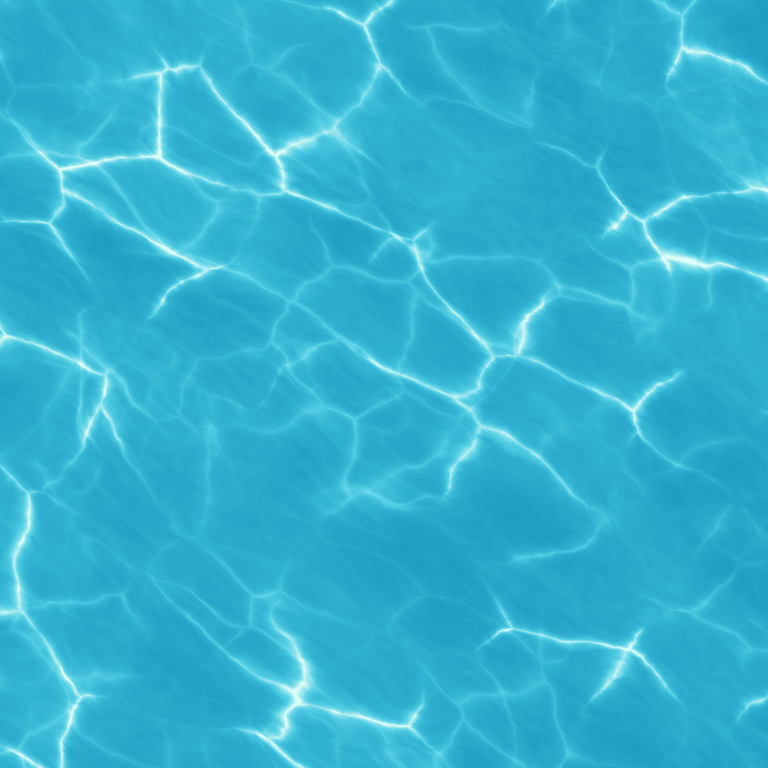
Reproduce this texture procedurally as a WebGL 1 fragment shader.

```glsl
precision highp float;

uniform vec2 u_resolution;

const vec3 DEEP = vec3(0.13, 0.61, 0.76);
const vec3 WATER = vec3(0.20, 0.705, 0.825);
const vec3 PALE = vec3(0.33, 0.81, 0.895);
const vec3 GLINT = vec3(0.86, 0.99, 0.97);

float hash(vec2 p) {
  return fract(sin(dot(p, vec2(127.1, 311.7))) * 43758.5453);
}

float noise(vec2 p) {
  vec2 cell = floor(p);
  vec2 f = fract(p);
  f = f * f * f * (f * (f * 6.0 - 15.0) + 10.0);
  float low = mix(hash(cell), hash(cell + vec2(1.0, 0.0)), f.x);
  float high = mix(hash(cell + vec2(0.0, 1.0)), hash(cell + vec2(1.0, 1.0)), f.x);
  return mix(low, high, f.y);
}

float fbm(vec2 p) {
  float sum = 0.0;
  float weight = 0.533;
  for (int i = 0; i < 4; i++) {
    sum += weight * noise(p);
    p = mat2(0.8, 0.6, -0.6, 0.8) * p * 2.03 + 7.3;
    weight *= 0.5;
  }
  return sum;
}

vec2 warp(vec2 p, float frequency, float amount) {
  vec2 q = p * frequency;
  return p + amount * (vec2(fbm(q), fbm(q + 31.7)) - 0.5);
}

// Gap between the two nearest scattered seeds: zero on cell borders
float borderGap(vec2 p) {
  vec2 cell = floor(p);
  float nearest = 8.0;
  float second = 8.0;
  for (int y = -1; y <= 1; y++) {
    for (int x = -1; x <= 1; x++) {
      vec2 id = cell + vec2(float(x), float(y));
      vec2 seed = id + 0.1 + 0.8 * vec2(hash(id), hash(id + 53.2));
      float d = distance(p, seed);
      second = min(second, max(nearest, d));
      nearest = min(nearest, d);
    }
  }
  return second - nearest;
}

// Thin wisps along the mid level of the noise
float wisps(vec2 p, float sharpness) {
  return pow(1.0 - abs(2.0 * noise(p) - 1.0), sharpness);
}

// Bright line with a soft halo, fading in and out along its length
float caustic(float gap, float strength, float width, float halo) {
  float core = strength * exp(-gap / (width * (0.5 + strength)));
  return core + halo * (0.4 + 0.6 * strength) * exp(-gap * 6.0);
}

vec3 waterColor(float light) {
  vec3 color = mix(DEEP, WATER, clamp(light * 4.0, 0.0, 1.0));
  color = mix(color, PALE, clamp(light * 4.0 - 1.0, 0.0, 1.0));
  return mix(color, GLINT, clamp(light * 2.0 - 1.0, 0.0, 1.0));
}

void main() {
  vec2 uv = gl_FragCoord.xy / min(u_resolution.x, u_resolution.y);

  // Axes along and across the falling diagonal drift
  vec2 flow = vec2(dot(uv, vec2(0.82, -0.57)), dot(uv, vec2(0.57, 0.82)));
  flow = flow * vec2(0.82, 1.15) + 3.0;

  vec2 bent = warp(warp(flow, 3.0, 0.13), 11.0, 0.028);
  vec2 rippled = warp(bent, 38.0, 0.006);
  vec2 drifted = warp(warp(flow + 4.3, 4.0, 0.14), 13.0, 0.03);

  // Main net and a fainter, finer one
  float mainStrength = smoothstep(0.25, 0.8, noise(bent * 8.0 + 2.0));
  float faintStrength = smoothstep(0.35, 0.85, noise(drifted * 7.0 + 9.0));
  float mainNet = caustic(borderGap(rippled * 6.6), mainStrength, 0.045, 0.3);
  float faintNet = caustic(borderGap(drifted * 9.0), faintStrength, 0.06, 0.3);

  // Cloudy depth, wisps and fine streaks
  float cloud = fbm(bent * 7.0 + 5.0) - 0.5;
  float veil = smoothstep(0.35, 0.7, fbm(drifted * 5.0 + 11.0));
  float wisp = wisps(drifted * vec2(11.0, 17.0), 7.0)
             + 0.6 * wisps(rippled * vec2(22.0, 36.0), 5.0);
  float streak = fbm(warp(rippled, 25.0, 0.04) * vec2(45.0, 85.0)) - 0.5;

  float light = 0.09 + 0.3 * cloud + 0.12 * streak;
  light += 0.13 * veil * wisp + 0.03 * veil;
  light += 0.6 * mainNet * (1.0 + 0.7 * streak) + 0.24 * faintNet;

  gl_FragColor = vec4(waterColor(light), 1.0);
}
```
